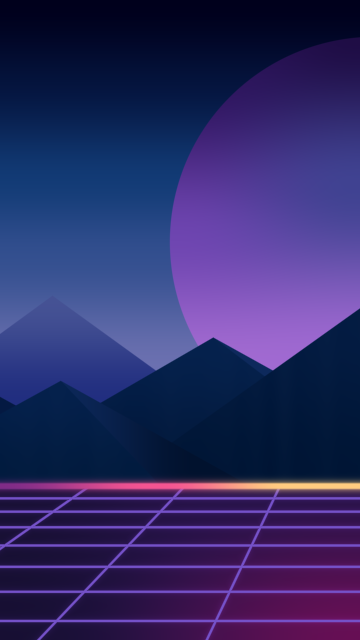
Reproduce this background procedurally as a WebGL 1 fragment shader.

```glsl
precision highp float;
uniform vec2 u_resolution;

float hash(float n) {
  return fract(sin(n * 127.1) * 43758.5453);
}

// Smooth vertical streaks on the rock
float streaks(float x) {
  float cell = floor(x);
  return mix(hash(cell), hash(cell + 1.0), smoothstep(0.0, 1.0, x - cell)) - 0.5;
}

float cover(float d, float px) {
  return smoothstep(-px, px, d);
}

// Positive inside a triangular peak with left and right slopes
float peak(vec2 p, vec2 top, float left, float right) {
  float slope = p.x < top.x ? left : right;
  return (top.y - p.y - slope * abs(p.x - top.x)) / sqrt(1.0 + slope * slope);
}

// Positive on the right of a ridge running down from the top
float ridge(vec2 p, vec2 top, float run) {
  return (p.x - top.x - run * (top.y - p.y)) / sqrt(1.0 + run * run);
}

vec3 skyColor(float y) {
  vec3 c = mix(vec3(0.42, 0.44, 0.69), vec3(0.20, 0.31, 0.56), smoothstep(0.42, 0.61, y));
  c = mix(c, vec3(0.07, 0.23, 0.46), smoothstep(0.59, 0.73, y));
  c = mix(c, vec3(0.02, 0.09, 0.26), smoothstep(0.71, 0.87, y));
  return mix(c, vec3(0.0, 0.0, 0.11), smoothstep(0.83, 1.0, y));
}

vec3 sunColor(vec2 p) {
  vec3 left = mix(vec3(0.64, 0.42, 0.82), vec3(0.43, 0.27, 0.69), smoothstep(0.42, 0.64, p.y));
  left = mix(left, vec3(0.19, 0.08, 0.38), smoothstep(0.62, 0.87, p.y));
  vec3 right = mix(vec3(0.62, 0.41, 0.82), vec3(0.25, 0.26, 0.57), smoothstep(0.44, 0.71, p.y));
  right = mix(right, vec3(0.12, 0.05, 0.27), smoothstep(0.71, 0.94, p.y));
  return mix(left, right, smoothstep(0.28, 0.56, p.x));
}

vec3 addMountains(vec3 color, vec2 p, float px) {
  float grain = 0.012 * streaks(p.x * 45.0);

  // Hazy far peak
  vec3 haze = mix(vec3(0.13, 0.18, 0.50), vec3(0.27, 0.32, 0.58), smoothstep(0.37, 0.53, p.y));
  color = mix(color, haze, cover(peak(p, vec2(0.082, 0.538), 0.73, 0.724), px));

  // Middle peak with a lit right face
  vec2 top = vec2(0.3333, 0.4727);
  vec3 rock = mix(vec3(0.01, 0.10, 0.24), vec3(0.02, 0.13, 0.30), smoothstep(0.28, 0.47, p.y)) + grain;
  vec3 face = mix(rock, vec3(0.05, 0.16, 0.36), cover(ridge(p, top, 1.32), px));
  color = mix(color, face, cover(peak(p, top, 0.58, 0.555), px));

  // Tall right slope
  vec3 slope = mix(vec3(0.0, 0.085, 0.21), vec3(0.015, 0.11, 0.26), smoothstep(0.25, 0.5, p.y)) + grain;
  color = mix(color, slope, cover(peak(p, vec2(0.60, 0.545), 0.714, 0.714), px));

  // Small left peak, then the near peak with its shaded face
  color = mix(color, vec3(0.015, 0.10, 0.26), cover(peak(p, vec2(-0.02, 0.391), 0.55, 0.55), px));
  top = vec2(0.095, 0.405);
  rock = mix(vec3(0.01, 0.11, 0.25), vec3(0.02, 0.13, 0.30), smoothstep(0.25, 0.40, p.y)) + grain;
  vec3 shade = mix(vec3(0.045, 0.15, 0.34), vec3(0.005, 0.07, 0.18), smoothstep(0.10, 0.31, p.x));
  face = mix(rock, shade, cover(ridge(p, top, 0.95), px));
  return mix(color, face, cover(peak(p, top, 0.55, 0.556), px));
}

vec3 floorColor(vec2 p, float px) {
  vec3 color = mix(vec3(0.09, 0.06, 0.20), vec3(0.15, 0.07, 0.28), smoothstep(0.0, 0.35, p.x));
  color = mix(color, vec3(0.40, 0.06, 0.33), smoothstep(0.34, 0.0, length((p - vec2(0.56, 0.0)) * vec2(0.75, 1.35))));

  // Rows widen geometrically, columns fan out from a vanishing point
  float depth = max(0.3437 - p.y, 0.01);
  float row = log(depth / 0.1224) / log(1.17);
  float rowDist = abs(fract(row + 0.5) - 0.5) * depth * log(1.17);
  float spacing = 0.1497 + 0.475 * (0.2383 - p.y);
  float column = (p.x - 0.586) / spacing;
  float columnDist = abs(fract(column + 0.5) - 0.5) * spacing / length(vec2(1.0, 0.475 * column));
  float dist = min(rowDist, columnDist);
  color += vec3(0.08, 0.04, 0.14) * exp(-dist * 260.0);
  return mix(color, vec3(0.46, 0.32, 0.79), cover(0.0019 - dist, px));
}

void main() {
  vec2 p = gl_FragCoord.xy / u_resolution.y;
  float px = 0.8 / u_resolution.y;

  vec3 color = skyColor(p.y);
  color = mix(color, sunColor(p), cover(0.3206 - distance(p, vec2(0.586, 0.622)), px));
  color = addMountains(color, p, px);
  color = mix(floorColor(p, px), color, cover(p.y - 0.2383, px));

  // Glowing horizon
  vec3 neon = mix(vec3(0.50, 0.17, 0.53), vec3(0.96, 0.33, 0.57), smoothstep(0.0, 0.24, p.x));
  neon = mix(neon, vec3(1.0, 0.80, 0.50), smoothstep(0.25, 0.45, p.x));
  float away = abs(p.y - 0.2405);
  color = mix(color, neon, 0.6 * exp(-away * away * 13000.0));
  color = mix(color, neon, smoothstep(0.0065, 0.0025, away));

  gl_FragColor = vec4(color, 1.0);
}
```
